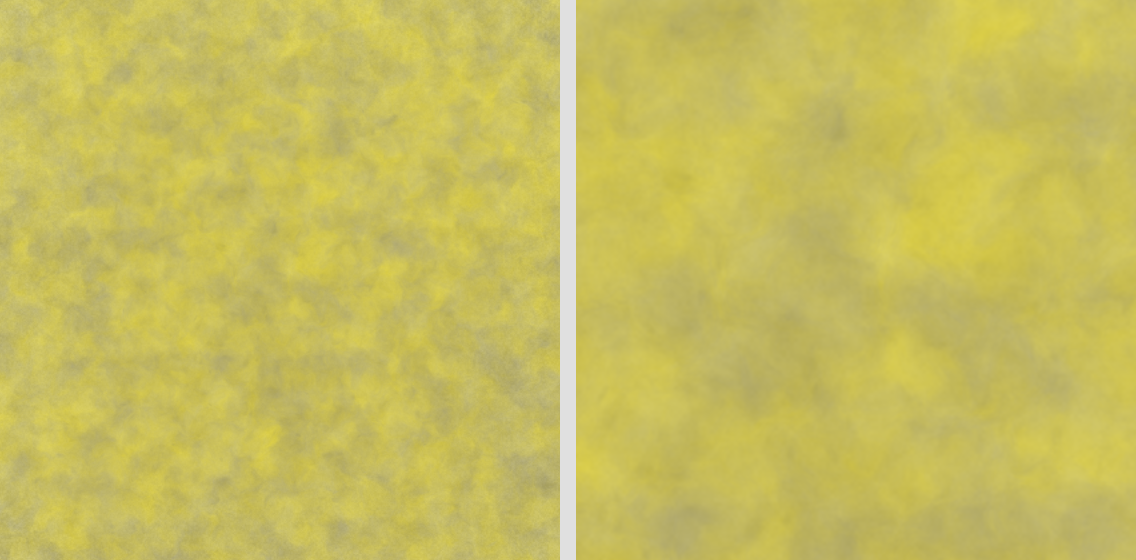
Left: the whole. Right: its middle third, enlarged.
Reproduce this texture procedurally as a three.js fragment shader.

```glsl
// Mottled yellow plaster: soft ochre clouds, olive blots, greyish pale edges and fine grain.
varying vec2 vUv;

float hash(vec2 p) {
  vec3 q = fract(vec3(p.xyx) * 0.1031);
  q += dot(q, q.yzx + 33.33);
  return fract((q.x + q.y) * q.z);
}

float noise(vec2 p) {
  vec2 cell = floor(p);
  vec2 f = fract(p);
  f = f * f * f * (f * (f * 6.0 - 15.0) + 10.0);
  float low = mix(hash(cell), hash(cell + vec2(1.0, 0.0)), f.x);
  float high = mix(hash(cell + vec2(0.0, 1.0)), hash(cell + vec2(1.0, 1.0)), f.x);
  return mix(low, high, f.y);
}

// Fractal noise, turned at each octave to hide the lattice
float fbm(vec2 p) {
  float sum = 0.0;
  float weight = 0.5;
  for (int i = 0; i < 5; i++) {
    sum += weight * noise(p);
    p = mat2(1.6, 1.2, -1.2, 1.6) * p + 17.3;
    weight *= 0.58;
  }
  return sum / 1.112;
}

// Soft oval spots, one at most in each cell, of varied size and strength
float blots(vec2 p, float density) {
  vec2 cell = floor(p);
  float cover = 0.0;
  for (int y = -1; y <= 1; y++) {
    for (int x = -1; x <= 1; x++) {
      vec2 id = cell + vec2(float(x), float(y));
      vec2 center = id + 0.2 + 0.6 * vec2(hash(id + 3.1), hash(id + 8.7));
      float angle = 6.2832 * hash(id + 15.2);
      vec2 d = mat2(cos(angle), sin(angle), -sin(angle), cos(angle)) * (p - center);
      d.y *= 1.0 + 0.8 * hash(id + 21.9);
      float radius = mix(0.25, 0.65, hash(id + 30.4));
      float strength = step(hash(id + 42.6), density) * mix(0.3, 1.0, hash(id + 51.8));
      cover = max(cover, strength * (1.0 - smoothstep(0.1, 1.0, length(d) / radius)));
    }
  }
  return cover;
}

void main() {
  vec2 uv = vUv;
  vec2 warp = vec2(noise(uv * 30.0), noise(uv * 30.0 + 40.0)) - 0.5;
  vec2 p = uv + 0.014 * warp + 0.006 * (vec2(noise(uv * 75.0), noise(uv * 75.0 + 70.0)) - 0.5);

  // Clouds of light and of pigment strength
  float broad = fbm(p * 6.0 + 11.0) - 0.5;
  float cloud = fbm(p * 23.0 + 27.0) - 0.5;
  float chalk = fbm(p * 31.0 + 63.0) - 0.5;
  float light = 0.2 * broad + 0.85 * cloud;

  // Distance to the border drives the fading of the pigment
  vec2 border = min(uv, 1.0 - uv);
  float edge = 1.0 - smoothstep(0.0, 0.28, min(border.x, border.y) + 0.25 * broad);
  float corner = smoothstep(0.45, 0.75, length(uv - 0.5));

  vec3 color = vec3(0.785, 0.745, 0.357);
  color += light * vec3(0.23, 0.21, -0.11);
  color += chalk * vec3(-0.02, 0.0, 0.19);
  color += (uv.y - 0.5) * vec3(0.03, 0.03, 0.0);
  color += (0.6 * edge + 0.5 * corner) * vec3(-0.005, 0.002, 0.045);

  // Olive blots, from wide shadows to small flecks
  float stain = 0.55 * blots(p * 11.0, 0.4) + 0.65 * blots(p * 24.0 + 9.0, 0.4);
  stain += 0.5 * blots(p * 52.0 + 31.0, 0.3);
  color -= stain * vec3(0.052, 0.048, 0.006);

  // Fine grain, stronger where the pigment is thin
  float grain = noise(uv * 420.0) + noise(uv * 230.0 + 90.0) - 1.0;
  color += grain * (0.010 + 0.026 * max(edge * 0.5, corner)) * vec3(1.0, 1.0, 1.2);

  gl_FragColor = vec4(clamp(color, 0.0, 1.0), 1.0);
}
```
